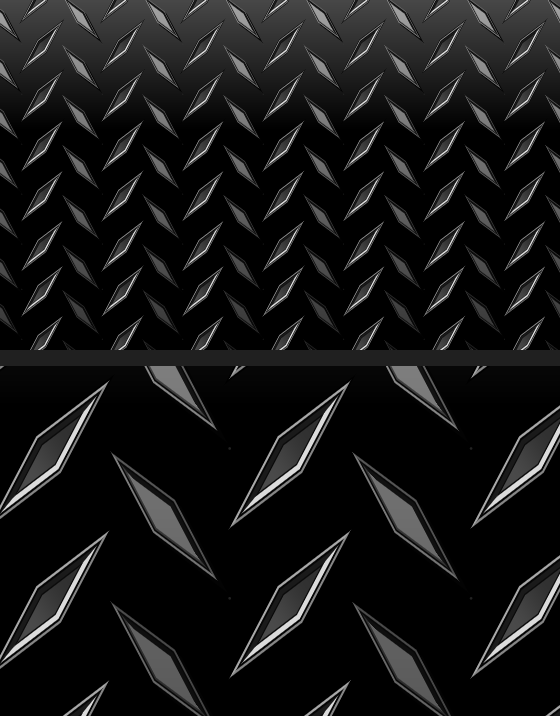
Top: the whole. Bottom: its middle third, enlarged.
This texture is drawn by a Shadertoy shader. Its source:

```glsl
// Black diamond tread plate under a soft light falling from the top edge.
// Two leaning rhombus studs alternate in columns; each is built from nested
// insets of one sheared rhombus distance, shaded by which side faces the light.

const float PLATE_HEIGHT = 480.0;            // plate units down the canvas
const float COLUMN_STEP  = 110.35;
const float ROW_STEP     = 68.5;
const float SEAM_SHIFT   = 6.5;              // rows close up once at the seam
const int   SEAM_ROW     = 5;
const vec2  BRIGHT_START = vec2(57.5, 63.5);
const vec2  DULL_START   = vec2(110.3, 91.7);
const vec2  BRIGHT_AXIS  = vec2(0.634, -0.773);
const vec2  DULL_AXIS    = vec2(0.638, 0.770);
const float LEAN         = 0.3;              // slides the blunt corners apart

// Antialiased inside mask of a signed distance
float cover(float dist, float pixel) {
    return clamp(0.5 - dist / pixel, 0.0, 1.0);
}

// Stud coordinates: x along the long axis, y across it
vec2 toStud(vec2 q, vec2 axis, vec2 across) {
    float v = dot(q, across);
    return vec2(dot(q, axis) + LEAN * v, v);
}

// Rhombus distance, size = half length and half width
float rhombus(vec2 s, vec2 size) {
    return (dot(abs(s), size.yx) - size.x * size.y) / length(size);
}

// Offset from the nearest stud of a column set in the given row
vec2 studOffset(vec2 p, vec2 start, int row) {
    float y = start.y + float(row) * ROW_STEP;
    if (row >= SEAM_ROW) y -= SEAM_SHIFT;
    float x = mod(p.x - start.x + 0.5 * COLUMN_STEP, COLUMN_STEP);
    return vec2(x - 0.5 * COLUMN_STEP, p.y - y);
}

// Polished stud: fine rim, black groove, white lower bevel, dark face
float brightStud(float tone, vec2 q, float pixel) {
    vec2 s = toStud(q, BRIGHT_AXIS, vec2(0.773, 0.634));
    float d = rhombus(s, vec2(43.5, 9.6));
    float lowerSide = cover(-s.y, pixel);
    float face = mix(0.29, 0.19, smoothstep(-14.0, 14.0, s.x));
    tone = mix(tone, 0.0, cover(d - 0.8, pixel));
    tone = mix(tone, mix(0.66, 0.52, lowerSide), cover(d, pixel));
    tone = mix(tone, 0.02, cover(d + 1.0, pixel));
    tone = mix(tone, mix(0.10, 0.86, lowerSide), cover(d + 1.9, pixel));
    tone = mix(tone, 0.04, cover(d + 4.0, pixel));
    return mix(tone, face, cover(d + 4.6, pixel));
}

// Shaded stud: cast shadow, grey lower rim, dark upper bevel, flat face
float dullStud(float tone, vec2 q, float faceTone, float pixel) {
    vec2 across = vec2(0.770, -0.638);
    vec2 s = toStud(q, DULL_AXIS, across);
    vec2 shadow = toStud(q - vec2(2.8, 3.4), DULL_AXIS, across);
    float d = rhombus(s, vec2(38.0, 8.6));
    float upperSide = cover(-s.y, pixel);
    tone = mix(tone, 0.01, cover(rhombus(shadow, vec2(41.0, 8.8)), pixel));
    tone = mix(tone, faceTone * mix(1.1, 0.75, upperSide), cover(d, pixel));
    tone = mix(tone, 0.03, cover(d + 0.9, pixel));
    tone = mix(tone, faceTone * mix(0.5, 0.15, upperSide), cover(d + 1.6, pixel));
    tone = mix(tone, faceTone, cover(d + mix(2.4, 3.4, upperSide), pixel));
    // Faint speck of wear beside the stud
    float speck = length(q - vec2(30.0, -31.0)) - 0.6;
    return mix(tone, 0.22, 0.6 * cover(speck, pixel));
}

void mainImage(out vec4 fragColor, in vec2 fragCoord) {
    float pixel = PLATE_HEIGHT / iResolution.y;
    vec2 p = vec2(fragCoord.x, iResolution.y - fragCoord.y) * pixel;

    // Light fading down the plate
    float tone = 0.28 * max(1.0 - p.y / 178.0, 0.0);
    float faceTone = mix(0.64, 0.20, p.y / PLATE_HEIGHT);

    // Rows of studs
    for (int row = -1; row <= 6; row++) {
        tone = dullStud(tone, studOffset(p, DULL_START, row), faceTone, pixel);
        tone = brightStud(tone, studOffset(p, BRIGHT_START, row), pixel);
    }
    fragColor = vec4(vec3(tone), 1.0);
}
```
